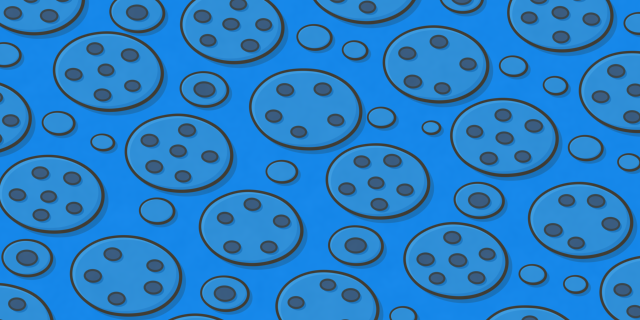
Write a Shadertoy shader that draws this pattern.

```glsl
// Scattered tilted oval discs with dark outlines, spots and soft flat shadows.
// Large discs sit on a jittered skew lattice; the gaps between them hold one
// medium or two small discs. Gradient noise gives the edges a hand-drawn wobble.

const vec3 GROUND     = vec3(0.085, 0.53, 0.915);
const vec3 SHADOW     = vec3(0.10, 0.45, 0.74);
const vec3 DISC       = vec3(0.185, 0.56, 0.845);
const vec3 DISC_SHADE = vec3(0.15, 0.51, 0.80);
const vec3 DISC_LIGHT = vec3(0.24, 0.61, 0.88);
const vec3 OUTLINE    = vec3(0.25, 0.235, 0.20);
const vec3 SPOT       = vec3(0.23, 0.36, 0.50);
const vec3 SPOT_EDGE  = vec3(0.23, 0.27, 0.29);

// Lengths are in canvas heights.
const mat2  LATTICE     = mat2(0.396, 0.141, 0.229, -0.245);
const float JITTER      = 0.022;
const float ASPECT      = 0.72;
const float TILT        = -0.07;
const vec2  SHADOW_STEP = vec2(0.015, -0.015);
const float SPOT_RADIUS = 0.026;
const float SPOT_RING   = 0.61;
const float MANY_SPOTS  = 0.13;   // discs above this radius carry a ring of spots
const float ONE_SPOT    = 0.066;  // discs above this radius carry a single spot
const float WOBBLE      = 0.003;
const float SOFTNESS    = 0.0016;
const float TAU         = 6.2831853;

struct Disc { vec2 centre; float radius; vec2 seed; float dist; };

vec2 hash2(vec2 p) {
    vec3 q = fract(p.xyx * vec3(0.1031, 0.1030, 0.0973));
    q += dot(q, q.yzx + 33.33);
    return fract((q.xx + q.yz) * q.zy);
}

float gradientNoise(vec2 p) {
    vec2 i = floor(p), f = p - i, u = f * f * (3.0 - 2.0 * f);
    vec2 e = vec2(1, 0);
    float a = dot(hash2(i) * 2.0 - 1.0, f);
    float b = dot(hash2(i + e) * 2.0 - 1.0, f - e);
    float c = dot(hash2(i + e.yx) * 2.0 - 1.0, f - e.yx);
    float d = dot(hash2(i + 1.0) * 2.0 - 1.0, f - 1.0);
    return mix(mix(a, b, u.x), mix(c, d, u.x), u.y);
}

// Approximate signed distance to a tilted oval.
float oval(vec2 p, float radius) {
    float c = cos(TILT), s = sin(TILT);
    p = vec2(c * p.x + s * p.y, c * p.y - s * p.x) + 1e-6;
    vec2 r = radius * vec2(1.0, ASPECT);
    float k = length(p / r);
    return k * (k - 1.0) / length(p / (r * r));
}

float cover(float d) {
    float w = max(SOFTNESS, 0.75 / iResolution.y);
    return 1.0 - smoothstep(-w, w, d);
}

// Keep the nearest disc and the nearest cast shadow.
void addDisc(vec2 p, vec2 centre, float radius, vec2 seed, inout Disc nearest, inout float shade) {
    float d = oval(p - centre, radius);
    if (d < nearest.dist) nearest = Disc(centre, radius, seed, d);
    vec2 offset = SHADOW_STEP * mix(0.65, 1.0, smoothstep(0.03, 0.15, radius));
    shade = min(shade, oval(p - centre - offset, radius + 0.002));
}

// Distance to the spots of one disc; p is relative to its centre.
float spots(vec2 p, Disc disc) {
    if (disc.radius < ONE_SPOT) return 1.0;
    if (disc.radius < MANY_SPOTS) return oval(p, SPOT_RADIUS * 1.25);
    float d = 1.0;
    for (int i = 0; i < 6; i++) {
        vec2 h = hash2(disc.seed + float(i) * 7.3 + 2.0);
        float angle = TAU * (float(i) + disc.seed.x + 0.3 * (h.x - 0.5)) / 5.0;
        float reach = disc.radius * (SPOT_RING + 0.07 * (h.y - 0.5));
        vec2 at = reach * vec2(cos(angle), ASPECT * sin(angle));
        if (i == 5) {                                   // optional middle spot
            if (disc.seed.y < 0.4) break;
            at = (h - 0.5) * 0.016;
        }
        d = min(d, oval(p - at, SPOT_RADIUS * mix(0.92, 1.06, h.x)));
    }
    return d;
}

void mainImage(out vec4 fragColor, in vec2 fragCoord) {
    vec2 uv = fragCoord / iResolution.y;
    vec2 p = uv + WOBBLE * vec2(gradientNoise(uv * 9.0), gradientNoise(uv * 9.0 + 40.0));

    // Gather the discs around this point.
    Disc disc = Disc(vec2(0), 0.1, vec2(0), 1e3);
    float shade = 1e3;
    vec2 home = floor(inverse(LATTICE) * p + 0.5);
    for (int j = -1; j <= 1; j++)
    for (int i = -1; i <= 1; i++) {
        vec2 cell = home + vec2(i, j);
        vec2 h = hash2(cell + 31.0), g = hash2(cell + 77.0), k = hash2(cell + 113.0);
        vec2 site = LATTICE * cell;
        float big = h.x > 0.9 ? 0.115 : mix(0.157, 0.173, h.y);
        addDisc(p, site + (g - 0.5) * JITTER, big, k, disc, shade);
        vec2 nudge = (k - 0.5) * JITTER;
        if (g.x < 0.42) {
            addDisc(p, site + vec2(-0.083, -0.193) + nudge, mix(0.044, 0.084, g.y), h, disc, shade);
        } else {
            addDisc(p, site + vec2(-0.153, -0.167) + nudge, mix(0.037, 0.054, h.y), h, disc, shade);
            addDisc(p, site + vec2(-0.012, -0.212) - nudge * 0.5, mix(0.027, 0.040, k.x), g, disc, shade);
        }
    }

    // Ground and cast shadows.
    vec3 color = mix(GROUND, SHADOW, cover(shade));

    // Disc face: light upper left rim, shaded lower right rim.
    vec2 local = p - disc.centre;
    float size = smoothstep(0.02, 0.15, disc.radius);
    vec2 slant = vec2(0.012, -0.011) * mix(0.4, 1.0, size);
    vec3 face = mix(DISC_LIGHT, DISC, cover(oval(local - slant * 0.5, disc.radius * 0.96)));
    face = mix(DISC_SHADE, face, cover(oval(local + slant, disc.radius * 0.985)));

    // Spots with their own shadows and edges.
    float spot = spots(local, disc);
    face = mix(face, SHADOW, 0.85 * cover(spots(local - SHADOW_STEP * 0.45, disc)));
    face = mix(face, SPOT_EDGE, cover(spot - 0.002));
    face = mix(face, SPOT, cover(spot + 0.0045));
    color = mix(color, face, cover(disc.dist));

    // Outline, slightly heavier on the shadow side.
    float weight = mix(0.0033, 0.0045, size);
    weight += 0.0008 * dot(normalize(local + 1e-6), normalize(SHADOW_STEP));
    color = mix(color, OUTLINE, cover(abs(disc.dist) - weight));

    // Faint painted mottling.
    color += 0.012 * gradientNoise(uv * 14.0) + 0.008 * gradientNoise(uv * 45.0);
    fragColor = vec4(color, 1.0);
}
```
